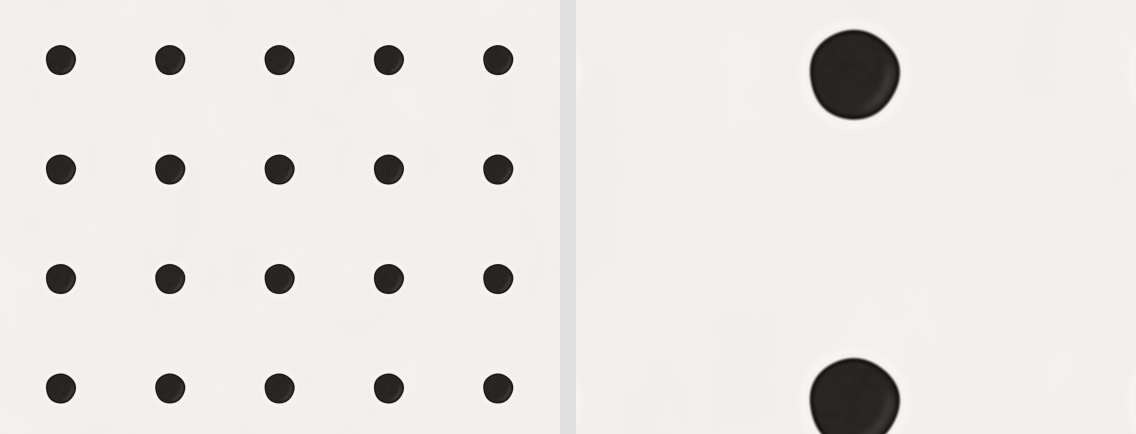
Left: the whole. Right: its middle third, enlarged.
Write a Shadertoy shader that draws this pattern.

```glsl
// Lengths are fractions of the canvas height
const vec2 GRID_ORIGIN = vec2(0.1400, 0.1050);
const vec2 GRID_STEP = vec2(0.2519, 0.2522);
const vec2 LAST_CELL = vec2(4.0, 3.0);
const float DOT_RADIUS = 0.0345;
const float EDGE_SOFTNESS = 0.0016;
const float RIM_WIDTH = 0.005;
const float OUTLINE_WOBBLE = 0.0005;
const float PAPER_MOTTLE = 0.010;
const vec2 LIGHT_DIR = vec2(0.86, -0.51);

const vec3 PAPER = vec3(0.949, 0.940, 0.929);
const vec3 HALO = vec3(0.975, 0.970, 0.962);
const vec3 INK = vec3(0.155, 0.145, 0.132);
const vec3 RIM = vec3(0.100, 0.085, 0.072);
const vec3 SHEEN = vec3(0.270, 0.255, 0.240);

float hash(vec2 p) {
    vec3 q = fract(vec3(p.xyx) * 0.1031);
    q += dot(q, q.yzx + 33.33);
    return fract((q.x + q.y) * q.z);
}

float valueNoise(vec2 p) {
    vec2 i = floor(p), f = fract(p);
    f = f * f * (3.0 - 2.0 * f);
    float low = mix(hash(i), hash(i + vec2(1, 0)), f.x);
    float high = mix(hash(i + vec2(0, 1)), hash(i + vec2(1, 1)), f.x);
    return mix(low, high, f.y);
}

float fbm(vec2 p) {
    float sum = 0.0, gain = 0.5;
    for (int i = 0; i < 4; i++) {
        sum += gain * valueNoise(p);
        p = p * 2.03 + 17.0;
        gain *= 0.5;
    }
    return sum;
}

// Signed distance to a slightly uneven disc
float dotDistance(vec2 p, float seed) {
    float angle = atan(p.y, p.x);
    float wobble = sin(3.0 * angle + 0.8) + 0.6 * sin(5.0 * angle + seed);
    return length(p) - DOT_RADIUS - OUTLINE_WOBBLE * wobble;
}

vec3 paperColor(vec2 uv) {
    float mottle = fbm(uv * vec2(14.0, 8.0) + 40.0) - 0.47;
    return PAPER + PAPER_MOTTLE * mottle;
}

vec3 inkColor(vec2 p, float dist, float seed) {
    vec3 color = mix(INK, RIM, smoothstep(-RIM_WIDTH, -0.3 * RIM_WIDTH, dist));

    // Faint crescent inside the lower right edge
    float facing = smoothstep(0.45, 1.0, dot(normalize(p + 1e-5), LIGHT_DIR));
    float offset = (dist + 0.24 * DOT_RADIUS) / (0.12 * DOT_RADIUS);
    float crescent = facing * exp(-offset * offset);
    color = mix(color, SHEEN, 0.65 * crescent);

    float grain = valueNoise(p * 190.0 + seed * 13.0) - 0.5;
    return color + 0.018 * grain;
}

void mainImage(out vec4 fragColor, in vec2 fragCoord) {
    vec2 uv = fragCoord / iResolution.y;
    float blur = max(EDGE_SOFTNESS, 0.75 / iResolution.y);

    // Nearest grid cell
    vec2 cell = clamp(round((uv - GRID_ORIGIN) / GRID_STEP), vec2(0.0), LAST_CELL);
    vec2 p = uv - GRID_ORIGIN - cell * GRID_STEP;
    float seed = hash(cell + 5.0);
    float dist = dotDistance(p, seed);

    // Paper with a thin pale ring around each dot
    vec3 color = paperColor(uv);
    float ring = (dist - 0.005) / 0.0035;
    color = mix(color, HALO, 0.6 * exp(-ring * ring));

    float coverage = 1.0 - smoothstep(-blur, blur, dist);
    color = mix(color, inkColor(p, dist, seed), coverage);
    fragColor = vec4(color, 1.0);
}
```
